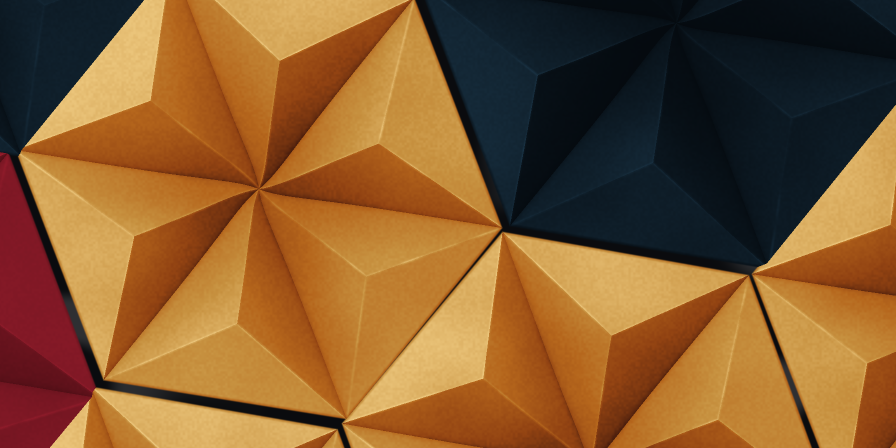
Reproduce this pattern procedurally as a WebGL 1 fragment shader.

```glsl
precision highp float;

// Folded paper hexagons in gold, navy and red, packed on a skewed lattice.
// Each hexagon folds into six equal sectors: an outer triangle and two inner
// facets that meet at a raised peak, each shaded by the way it faces.

uniform vec2 u_resolution;

const float PI = 3.14159265;
const float SIXTH = PI / 3.0;
const vec2 ORIGIN = vec2(0.578, 0.578);   // centre of cell (0, 0), in canvas heights
const vec2 STEP_A = vec2(0.932, 0.370);   // lattice steps between centres
const vec2 STEP_B = vec2(0.735, -0.620);
const vec2 LOWER_STEP_A = vec2(0.917, 0.345); // tighter step in the all-gold rows
const float RADIUS = 0.550;               // centre to corner of a gold hexagon
const float DARK_PAPER_SCALE = 1.065;     // navy and red sheets are a little larger
const float LOWER_SCALE = 1.015;
const float TILT = -0.164;                // direction of the first corner
const float TURN_VARIATION = 0.024;
const float TWIST = 0.24;                 // curl of the creases at the centre
const float PEAK = 0.545;                 // centre to peak, relative to the radius
const float PEAK_VARIATION = 0.05;
const float LIGHT_ANGLE = 2.25;
const float CREASE_WIDTH = 0.009;
const float GRAIN = 0.06;

const vec3 GOLD_SHADE = vec3(0.30, 0.12, 0.05);
const vec3 GOLD_DEEP = vec3(0.57, 0.26, 0.07);
const vec3 GOLD_WARM = vec3(0.71, 0.40, 0.11);
const vec3 GOLD_MID = vec3(0.78, 0.57, 0.25);
const vec3 GOLD_LIGHT = vec3(0.92, 0.77, 0.48);
const vec3 NAVY_DARK = vec3(0.018, 0.04, 0.06);
const vec3 NAVY_LIGHT = vec3(0.10, 0.20, 0.27);
const vec3 RED_DARK = vec3(0.24, 0.04, 0.06);
const vec3 RED_LIGHT = vec3(0.58, 0.11, 0.17);
const vec3 GAP = vec3(0.04, 0.045, 0.055);

float hash(vec2 p) {
  vec3 q = fract(p.xyx * 0.1031);
  q += dot(q, q.yzx + 33.33);
  return fract((q.x + q.y) * q.z);
}

float noise(vec2 p) {
  vec2 i = floor(p), f = fract(p);
  f = f * f * (3.0 - 2.0 * f);
  return mix(mix(hash(i), hash(i + vec2(1, 0)), f.x),
             mix(hash(i + vec2(0, 1)), hash(i + vec2(1, 1)), f.x), f.y);
}

// 0 gold, 1 navy, 2 red: the lower rows are all gold
float paperKind(vec2 cell) {
  return cell.y > 0.5 ? 0.0 : floor(mod(cell.x - cell.y + 0.5, 3.0));
}

float paperRadius(vec2 cell) {
  if (cell.y > 0.5) return RADIUS * LOWER_SCALE;
  return paperKind(cell) > 0.5 ? RADIUS * DARK_PAPER_SCALE : RADIUS;
}

vec2 paperCentre(vec2 cell) {
  return cell.x * (cell.y > 0.5 ? LOWER_STEP_A : STEP_A) + cell.y * STEP_B;
}

// Distance along and across the sector axis, then the angle of that axis
vec3 sectorCoords(vec2 q, vec2 cell) {
  float r = length(q);
  float turn = TILT + (hash(cell + 7.0) - 0.5) * TURN_VARIATION;
  float angle = atan(q.y, q.x) - turn + TWIST * exp(-16.0 * r);
  float axis = (floor(angle / SIXTH) + 0.5) * SIXTH;
  return vec3(r * cos(angle - axis), r * sin(angle - axis), axis);
}

vec3 paperColour(float kind, float tone) {
  float t = clamp(tone, 0.0, 1.0);
  if (kind > 1.5) return mix(RED_DARK, RED_LIGHT, t);
  if (kind > 0.5) return mix(NAVY_DARK, NAVY_LIGHT, t * t);
  vec3 c = mix(GOLD_SHADE, GOLD_DEEP, clamp(t * 4.0, 0.0, 1.0));
  c = mix(c, GOLD_WARM, clamp(t * 4.0 - 1.0, 0.0, 1.0));
  c = mix(c, GOLD_MID, clamp(t * 4.0 - 2.0, 0.0, 1.0));
  return mix(c, GOLD_LIGHT, clamp(t * 4.0 - 3.0, 0.0, 1.0));
}

// Brightness of the folded sheet; s is in units of its radius, wear is 0 to 1
float foldTone(vec3 s, vec2 cell, float wear) {
  float side = abs(s.y), r = length(s.xy);
  float sector = mod(floor(s.z / SIXTH + 0.1), 6.0);
  float peak = PEAK + (hash(cell * 9.0 + sector) - 0.5) * PEAK_VARIATION;
  float slope = (0.866 - peak) / 0.5;
  float rim = (s.x - peak - slope * side) / sqrt(1.0 + slope * slope);
  float valley = 0.5 * s.x - 0.866 * side;
  float facing = s.z + TILT - LIGHT_ANGLE;

  float outer = 0.78 + 0.14 * cos(facing) + 0.2 * (rim - 0.1);
  float innerLight = cos(facing + sign(s.y) * 2.0 * SIXTH);
  float inner = 0.42 + 0.23 * innerLight + 0.15 * smoothstep(0.0, 0.25, valley);
  inner += 0.25 * (r - 0.5) - 0.15 * exp(-80.0 * valley);
  float tone = mix(inner, outer, step(0.0, rim));

  // Worn, pale folds along the ridges
  float ridge = rim > 0.0 ? rim : min(-rim, side);
  return tone + 0.2 * wear * (1.0 - smoothstep(0.0, CREASE_WIDTH, ridge));
}

vec3 scene(vec2 p, float pixel) {
  vec2 d = p - ORIGIN;
  float det = STEP_A.x * STEP_B.y - STEP_A.y * STEP_B.x;
  vec2 base = floor(vec2(d.x * STEP_B.y - d.y * STEP_B.x,
                         STEP_A.x * d.y - STEP_A.y * d.x) / det + 0.5);
  // Find the closest sheet
  float edge = 10.0;
  vec2 cell = base;
  vec3 coords = vec3(0.0);
  for (int j = -1; j <= 1; j++) {
    for (int i = -1; i <= 1; i++) {
      vec2 c = base + vec2(float(i), float(j));
      vec3 s = sectorCoords(d - paperCentre(c), c);
      float dist = s.x - 0.866 * paperRadius(c);
      if (dist < edge) { edge = dist; cell = c; coords = s; }
    }
  }
  // Folds, paper grain, soft mottling and a darker outline
  float wear = noise(p * 24.0);
  float tone = foldTone(vec3(coords.xy / paperRadius(cell), coords.z), cell, wear);
  tone += GRAIN * (noise(p * 190.0) - 0.5) + 0.08 * (noise(p * 9.0) - 0.5);
  tone -= 0.05 * (p.x - 1.0) + 0.25 * smoothstep(-0.008, 0.0, edge);
  vec3 paper = paperColour(paperKind(cell), tone);
  vec3 gap = GAP + 0.14 * smoothstep(0.6, 0.85, noise(p * 7.0));
  return mix(paper, gap, smoothstep(-pixel, pixel, edge));
}

void main() {
  float pixel = 1.0 / u_resolution.y;
  vec3 colour = vec3(0.0);
  for (int k = 0; k < 4; k++) {   // four samples smooth every fold
    vec2 offset = vec2(mod(float(k), 2.0), floor(float(k) * 0.5)) * 0.5 - 0.25;
    colour += scene((gl_FragCoord.xy + offset) * pixel, pixel);
  }
  gl_FragColor = vec4(colour * 0.25, 1.0);
}
```
